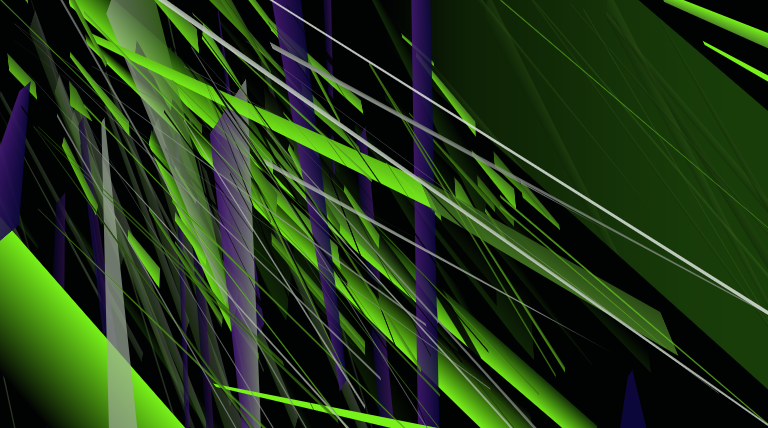
Reproduce this background procedurally as a Shadertoy shader.

```glsl
// Draws sharp green, violet and silver shards slashing diagonally across a black field.
#define BLACK  vec3(0.005, 0.01, 0.012)
#define FOREST vec3(0.08, 0.20, 0.03)
#define LEAF   vec3(0.30, 0.53, 0.15)
#define LIME   vec3(0.47, 0.95, 0.10)
#define SILVER vec3(0.62, 0.67, 0.60)
#define WHITE  vec3(0.82, 0.85, 0.82)
#define VIOLET vec3(0.27, 0.10, 0.46)
#define NAVY   vec3(0.05, 0.03, 0.25)
#define SLANT  1.3

float hash(float n) { return fract(sin(n * 127.1 + 3.7) * 4375.85); }

// Antialiased coverage of the side where d is positive
float cover(float d) { return clamp(0.5 + d * iResolution.y, 0.0, 1.0); }

// Signed distance to the line a-b, positive on its left
float side(vec2 p, vec2 a, vec2 b) {
    vec2 d = normalize(b - a);
    return dot(p - a, vec2(-d.y, d.x));
}

// Tapered blade from a to b, half widths w.x to w.y, shaded from left ink to right ink
void shard(inout vec3 col, vec2 p, vec2 a, vec2 b, vec2 w, vec3 inkLow, vec3 inkHigh, float alpha) {
    float len = length(b - a);
    float along = dot(p - a, b - a) / len;
    float across = side(p, a, b);
    float halfWidth = mix(w.x, w.y, clamp(along / len, 0.0, 1.0));
    float cut = along + SLANT * across;
    float mask = cover(halfWidth - abs(across)) * cover(cut) * cover(len - cut);
    mask *= clamp(2.0 * halfWidth * iResolution.y, 0.0, 1.0);
    float blend = clamp(0.5 + 0.5 * across / max(halfWidth, 0.0005), 0.0, 1.0);
    col = mix(col, mix(inkLow, inkHigh, blend), mask * alpha);
}

// Random blades starting in the box lo-hi, with ranges of angle, length and width
void scatter(inout vec3 col, vec2 p, float seed, float count, vec2 lo, vec2 hi,
             vec2 angles, vec2 lengths, vec2 widths, vec3 inkLow, vec3 inkHigh, float alpha) {
    for (float i = 0.0; i < count; i++) {
        float k = seed + i * 7.0;
        vec2 a = mix(lo, hi, vec2(hash(k), hash(k + 1.0)));
        float angle = mix(angles.x, angles.y, hash(k + 2.0));
        float len = mix(lengths.x, lengths.y, hash(k + 3.0));
        float width = mix(widths.x, widths.y, pow(hash(k + 4.0), 2.0));
        float taper = hash(k + 5.0);
        float light = mix(0.5, 1.0, hash(k + 6.0));
        vec2 b = a + len * vec2(cos(angle), sin(angle));
        shard(col, p, a, b, width * vec2(taper, 1.0 - taper), inkLow * light, inkHigh * light, alpha);
    }
}

// Large dark green sheet on the right, with faint steep streaks
void sheet(inout vec3 col, vec2 p) {
    float mask = cover(side(p, vec2(1.0, 0.80), vec2(1.79, 0.09)));
    mask *= cover(-side(p, vec2(1.488, 1.0), vec2(1.786, 0.744)));
    mask *= smoothstep(0.88, 1.12, p.x);
    vec3 ink = FOREST * mix(0.65, 1.2, smoothstep(1.0, 1.75, p.x));
    scatter(ink, p, 11.0, 12.0, vec2(0.85, 0.95), vec2(1.55, 1.1), vec2(-1.1, -0.85),
            vec2(0.6, 1.3), vec2(0.002, 0.022), FOREST, LEAF, 0.35);
    col = mix(col, ink, mask);
}

void mainImage(out vec4 fragColor, in vec2 fragCoord) {
    vec2 p = fragCoord / iResolution.y;
    p.x *= 1.79 * iResolution.y / iResolution.x;
    vec3 col = BLACK;
    sheet(col, p);

    // Dim glassy layers
    scatter(col, p, 101.0, 20.0, vec2(-0.2, 0.4), vec2(1.15, 1.1), vec2(-1.15, -0.75),
            vec2(0.4, 0.9), vec2(0.02, 0.07), FOREST, BLACK, 0.85);
    scatter(col, p, 307.0, 22.0, vec2(-0.15, 0.6), vec2(0.65, 1.1), vec2(-1.4, -1.05),
            vec2(0.5, 1.1), vec2(0.003, 0.028), LEAF, SILVER, 0.36);
    scatter(col, p, 419.0, 9.0, vec2(0.0, 0.5), vec2(1.0, 1.1), vec2(-1.6, -1.42),
            vec2(0.4, 0.9), vec2(0.01, 0.04), NAVY, VIOLET, 0.75);

    // Broad green bands
    shard(col, p, vec2(-0.2, 0.54), vec2(0.5, -0.26), vec2(0.12), BLACK, LIME, 1.0);
    shard(col, p, vec2(0.15, 1.05), vec2(1.4, -0.04), vec2(0.04, 0.028), LIME, FOREST, 0.95);
    shard(col, p, vec2(0.2, 0.91), vec2(1.25, -0.05), vec2(0.008, 0.055), LIME, BLACK, 1.0);
    shard(col, p, vec2(0.62, 0.72), vec2(1.02, 0.26), vec2(0.05, 0.01), LEAF, BLACK, 0.9);
    shard(col, p, vec2(0.35, 0.68), vec2(0.55, 0.28), vec2(0.01, 0.035), LIME, FOREST, 0.9);

    // Splinters: dark breaks, then bright chips
    scatter(col, p, 523.0, 20.0, vec2(0.0, 0.35), vec2(1.1, 1.0), vec2(-1.1, -0.8),
            vec2(0.15, 0.5), vec2(0.005, 0.03), BLACK, BLACK, 0.9);
    scatter(col, p, 631.0, 34.0, vec2(-0.05, 0.4), vec2(1.0, 1.1), vec2(-1.15, -0.72),
            vec2(0.08, 0.36), vec2(0.006, 0.03), LIME, LEAF, 0.95);
    scatter(col, p, 743.0, 6.0, vec2(1.0, 0.45), vec2(1.3, 0.65), vec2(-1.05, -0.75),
            vec2(0.08, 0.2), vec2(0.006, 0.025), LIME, LEAF, 0.95);

    // Silver and violet panes
    shard(col, p, vec2(0.28, 1.06), vec2(0.53, 0.3), vec2(0.065, 0.008), SILVER, LEAF, 0.65);
    shard(col, p, vec2(0.24, 0.72), vec2(0.29, -0.05), vec2(0.004, 0.035), SILVER, SILVER, 0.7);
    shard(col, p, vec2(0.53, 0.75), vec2(0.59, -0.05), vec2(0.048, 0.02), VIOLET, SILVER * 0.8, 0.85);
    shard(col, p, vec2(0.66, 1.05), vec2(0.8, 0.1), vec2(0.035, 0.01), VIOLET, NAVY, 0.85);
    shard(col, p, vec2(0.98, 1.05), vec2(1.0, -0.05), vec2(0.022, 0.025), VIOLET, NAVY, 0.85);
    shard(col, p, vec2(0.06, 0.8), vec2(-0.02, 0.42), vec2(0.01, 0.06), VIOLET, NAVY, 0.9);
    shard(col, p, vec2(1.47, 0.13), vec2(1.48, -0.1), vec2(0.005, 0.05), NAVY, NAVY, 0.9);

    // Long ribbon and outlying slivers
    shard(col, p, vec2(0.22, 0.91), vec2(1.0, 0.545), vec2(0.008, 0.026), LIME, LIME * 0.8, 0.95);
    shard(col, p, vec2(0.99, 0.55), vec2(1.56, 0.22), vec2(0.026, 0.034), LEAF, LEAF * 0.7, 0.8);
    shard(col, p, vec2(0.5, 0.1), vec2(1.1, -0.03), vec2(0.003, 0.014), LIME, LIME, 1.0);
    shard(col, p, vec2(1.54, 1.01), vec2(1.85, 0.88), vec2(0.01, 0.018), LEAF, LIME, 1.0);
    shard(col, p, vec2(1.64, 0.9), vec2(1.82, 0.8), vec2(0.003, 0.007), LIME, LIME, 1.0);

    // Hairlines in black, green and white
    scatter(col, p, 859.0, 26.0, vec2(-0.1, 0.5), vec2(0.9, 1.1), vec2(-1.25, -0.8),
            vec2(0.4, 1.0), vec2(0.001, 0.004), BLACK, BLACK, 0.9);
    scatter(col, p, 967.0, 22.0, vec2(-0.1, 0.4), vec2(1.2, 1.1), vec2(-1.15, -0.6),
            vec2(0.5, 1.4), vec2(0.001, 0.005), LIME, LEAF, 0.75);
    scatter(col, p, 1091.0, 18.0, vec2(-0.1, 0.5), vec2(0.8, 1.1), vec2(-1.1, -0.48),
            vec2(0.6, 1.8), vec2(0.001, 0.006), WHITE, SILVER, 0.75);
    shard(col, p, vec2(0.6, 1.02), vec2(1.82, 0.25), vec2(0.002, 0.004), WHITE, WHITE, 0.9);
    shard(col, p, vec2(0.35, 1.02), vec2(1.8, 0.0), vec2(0.006, 0.002), WHITE, SILVER, 0.9);

    fragColor = vec4(col, 1.0);
}
```
